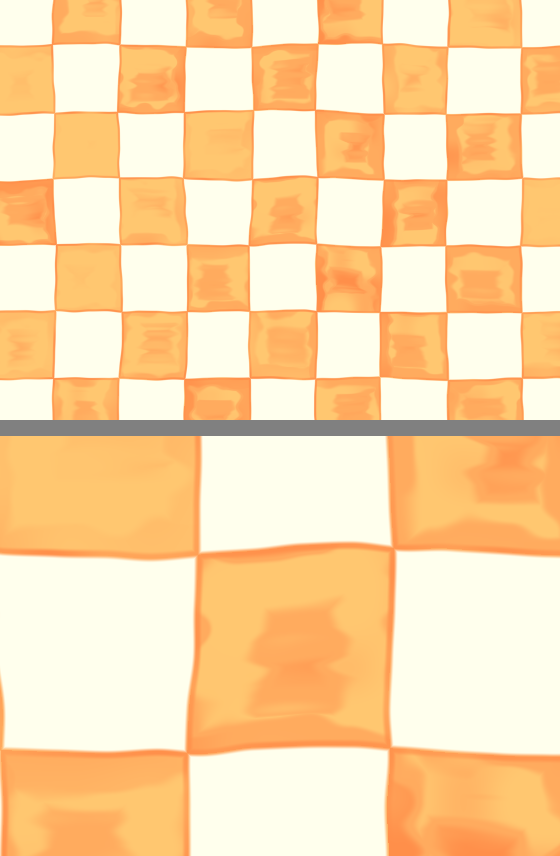
Top: the whole. Bottom: its middle third, enlarged.
Reproduce this pattern procedurally as a Shadertoy shader.

```glsl
// Hand-painted checkerboard of cream and orange squares with brushed watercolour stains.

// Palette
const vec3 CREAM = vec3(1.00, 1.00, 0.93);
const vec3 LIGHT = vec3(1.00, 0.78, 0.44);
const vec3 MID   = vec3(1.00, 0.67, 0.37);
const vec3 DARK  = vec3(1.00, 0.56, 0.29);

// Grid, in units of canvas height
const vec2 ORIGIN = vec2(0.130, 0.0972);
const vec2 PITCH  = vec2(0.1562, 0.159);
const vec2 WIDE_SPAN = vec2(1.066, 1.241);  // one column is a little wider
const float WIDE_EXTRA = 0.0185;

// Hand-drawn look, in units of a cell
const float BOW = 0.085;
const float TREMOR = 0.025;
const float BLEED = 0.010;
const float RIM = 0.022;
const float SOFT = 0.012;

float hash(vec2 p) {
    return fract(sin(dot(p, vec2(127.1, 311.7))) * 43758.5453);
}

vec4 hash4(vec2 p) {
    return vec4(hash(p), hash(p + 13.7), hash(p + 29.3), hash(p + 51.9));
}

float noise(vec2 p) {
    vec2 i = floor(p), f = fract(p);
    f = f * f * (3.0 - 2.0 * f);
    float low  = mix(hash(i), hash(i + vec2(1.0, 0.0)), f.x);
    float high = mix(hash(i + vec2(0.0, 1.0)), hash(i + 1.0), f.x);
    return mix(low, high, f.y);
}

// Canvas position to grid coordinates with uneven, hand-drawn lines
vec2 wobblyGrid(vec2 p) {
    float wide = (p.x - WIDE_SPAN.x) / (WIDE_SPAN.y - WIDE_SPAN.x);
    p.x -= WIDE_EXTRA * clamp(wide, 0.0, 1.0);
    vec2 g = (p - ORIGIN) / PITCH;
    vec2 bow = vec2(noise(g * 0.9 + 7.3), noise(g * 0.9 + 41.6)) - 0.5;
    vec2 tremor = vec2(noise(g * 4.0 + 3.1), noise(g * 4.0 + 23.8)) - 0.5;
    return g + BOW * bow + TREMOR * tremor;
}

// Amount of pigment inside one painted square
float pigment(vec2 q, vec2 id) {
    vec2 seed = id * 17.0;
    float rough = noise(q * vec2(5.0, 8.0) + seed);
    float streak = noise(q * vec2(2.0, 15.0) + seed + 5.0);
    float cloud = noise(q * 2.6 + seed + 9.0);

    // Brush bands of differing width along the four sides
    vec4 reach = 0.20 * hash4(id + 3.0);
    vec4 gap = vec4(q, 1.0 - q) + (rough - 0.5) * 0.16;
    vec4 band = 1.0 - smoothstep(reach - 0.05, reach + 0.05, gap);
    band *= 0.5 + 0.5 * hash4(id + 71.0);
    float sides = max(max(band.x, band.y), max(band.z, band.w));

    // Streaky dab near the middle
    vec4 h = hash4(id + 97.0);
    vec2 off = abs(q - 0.5 - 0.22 * (h.xy - 0.5)) - 0.16 - 0.14 * h.zw;
    float dabEdge = max(off.x, off.y) + (streak - 0.5) * 0.22;
    float dab = (1.0 - smoothstep(-0.07, 0.07, dabEdge)) * (0.35 + 0.65 * streak);

    float strength = mix(0.25, 1.1, hash(id + 11.0));
    return strength * (0.7 * max(sides, dab) + 0.5 * cloud);
}

void mainImage(out vec4 fragColor, in vec2 fragCoord) {
    vec2 g = wobblyGrid(fragCoord / iResolution.y);
    vec2 id = floor(g), q = fract(g);

    // Signed distance to the checker edge, positive in painted squares
    vec2 gap = min(q, 1.0 - q);
    float painted = mod(id.x + id.y, 2.0);
    float edge = min(gap.x, gap.y) * (painted * 2.0 - 1.0);
    float aa = max(SOFT, 0.75 / (iResolution.y * PITCH.y));

    // Stained paint with a thin, patchy darker rim
    float tone = painted * pigment(q, id);
    vec3 paint = mix(LIGHT, MID, smoothstep(0.15, 0.5, tone));
    paint = mix(paint, DARK, smoothstep(0.55, 1.0, tone));
    float rim = 1.0 - smoothstep(RIM - aa, RIM + aa, abs(edge));
    paint = mix(paint, DARK, rim * (0.35 + 0.65 * noise(g * 3.5 + 60.0)));

    float cover = smoothstep(-aa, aa, edge + BLEED);
    fragColor = vec4(mix(CREAM, paint, cover), 1.0);
}
```
